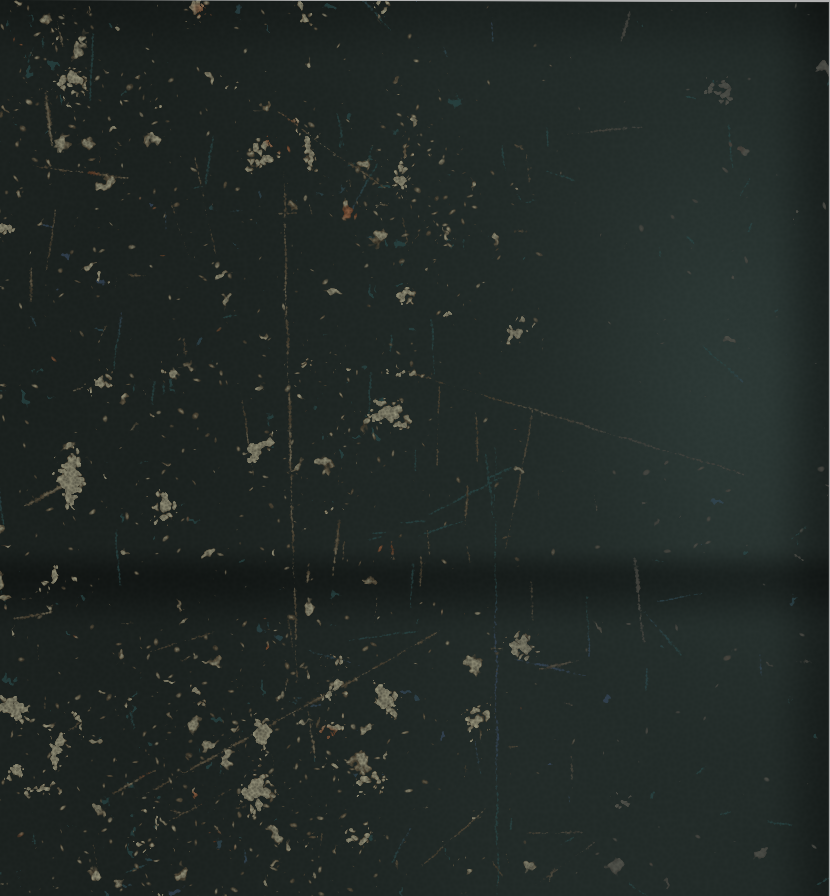
Reproduce this texture procedurally as a Shadertoy shader.

```glsl
// Dark green-black painted metal, chipped and scratched, with a soft crease shadow.

float hash(vec2 p) {
    vec3 q = fract(p.xyx * 0.1031);
    q += dot(q, q.yzx + 33.33);
    return fract((q.x + q.y) * q.z);
}

vec2 hash2(vec2 p) { return vec2(hash(p), hash(p + 71.7)); }

mat2 rotate(float a) { return mat2(cos(a), sin(a), -sin(a), cos(a)); }

// Layered sines that roughen outlines
vec2 ripple(vec2 p) {
    vec2 w = vec2(0.0);
    float amp = 0.5;
    for (int i = 0; i < 4; i++) {
        p = rotate(0.9) * p * 1.8;
        w += amp * sin(p.yx + 1.5 * w.yx + float(i));
        amp *= 0.65;
    }
    return w;
}

// Distance to the nearest cell point
float cellular(vec2 p) {
    vec2 cell = floor(p);
    float d = 1.0;
    for (int k = 0; k < 9; k++) {
        vec2 id = cell + vec2(k % 3, k / 3) - 1.0;
        d = min(d, length(p - id - hash2(id)));
    }
    return d;
}

float zone(vec2 p, vec2 centre, float tightness) {
    return exp(-tightness * dot(p - centre, p - centre));
}

// How worn the paint is: heavy on the left, with a few battered zones
float wear(vec2 p) {
    return 0.06 + 0.2 * (1.0 - smoothstep(0.3, 0.62, p.x))
        + 0.6 * zone(p, vec2(0.27, 0.12), 35.0) + 0.7 * zone(p, vec2(0.46, 0.78), 110.0)
        + 0.8 * zone(p, vec2(0.07, 0.92), 170.0) + 0.5 * zone(p, vec2(0.37, 0.54), 150.0);
}

// Signed distance to scattered flakes; most are small
float flakes(vec2 p, float scale, float share, float seed) {
    vec2 q = p * scale, cell = floor(q);
    float d = 1.0;
    for (int k = 0; k < 9; k++) {
        vec2 id = cell + vec2(k % 3, k / 3) - 1.0;
        vec2 centre = id + hash2(id + seed);
        if (hash(id + seed + 9.0) > share * wear(centre / scale)) continue;
        float size = hash(id + seed + 23.0);
        vec2 v = rotate(6.3 * hash(id + seed + 31.0)) * (q - centre);
        d = min(d, length(v * vec2(0.8, 1.0 + 1.2 * hash(id + seed + 47.0))) - 0.06 - 0.3 * size * size);
    }
    return d / scale;
}

// Signed distance to a line from a to b, tapered at both ends
float scratch(vec2 p, vec2 a, vec2 b, float width) {
    vec2 ab = b - a;
    float t = clamp(dot(p - a, ab) / dot(ab, ab), 0.0, 1.0);
    return length(p - a - ab * t) - width * (0.4 + 2.4 * t * (1.0 - t));
}

// Upright, level or free direction, chosen by id
float heading(vec2 id) {
    float pick = hash(id + 17.0), spread = hash(id + 37.0);
    return pick < 0.45 ? 1.4 + 0.4 * spread : pick < 0.65 ? 0.4 * spread - 0.15 : 6.3 * spread;
}

void mainImage(out vec4 fragColor, in vec2 fragCoord) {
    vec2 uv = fragCoord / iResolution.xy;
    vec2 p = fragCoord / iResolution.y;
    float px = 1.0 / iResolution.y;

    // Paint with a soft sheen at the right, dark rims and a crease
    vec2 s = (uv - vec2(0.88, 0.57)) / vec2(0.16, 0.28);
    float sheen = 0.05 + 0.34 * smoothstep(0.1, 0.7, uv.x) + 0.48 * exp(-dot(s, s));
    vec3 color = mix(vec3(0.103, 0.126, 0.117), vec3(0.184, 0.236, 0.224), sheen);
    float crease = smoothstep(0.29, 0.355, uv.y) * (1.0 - smoothstep(0.355, 0.395, uv.y));
    color *= 1.0 - 0.33 * crease;
    color *= 1.0 - 0.3 * smoothstep(0.92, 1.0, uv.x) - 0.2 * smoothstep(0.92, 1.0, uv.y);
    color += 0.012 * (cellular(p * 190.0) - 0.45) + 0.003 * ripple(p * 8.0).x;

    // Faint teal and blue hairlines
    vec2 rough = ripple(p * 75.0), drift = ripple(p * 22.0);
    float crumb = cellular(p * 130.0 + 0.5 * rough);
    float grit = cellular(p * 290.0 + 40.0) - 0.45;
    float gaps = 0.0014 * smoothstep(-0.1, 0.7, rough.x + drift.y);
    float hair = 0.001 + scratch(p + 0.002 * rough, vec2(0.552, 0.5), vec2(0.556, -0.1), 0.0017);
    for (int i = 0; i < 80; i++) {
        vec2 id = vec2(i, 5);
        vec2 a = hash2(id) * vec2(0.93, 1.0);
        vec2 b = a + rotate(heading(id)) * vec2(0.01 + 0.08 * pow(hash(id + 29.0), 3.0), 0.0);
        hair = min(hair, scratch(p + 0.0005 * rough + 0.002 * drift, a, b, 0.0008));
    }
    hair = min(hair, flakes(p + 0.006 * rough, 55.0, 0.4, 200.0) + 0.002) + 0.0025 * grit + 0.5 * gaps;
    vec3 teal = mix(vec3(0.16, 0.29, 0.29), vec3(0.22, 0.29, 0.38), smoothstep(0.2, 0.7, ripple(p * 5.0).y));
    color = mix(color, teal, 0.65 * (1.0 - smoothstep(-px, px, hair)));

    // Chips: specks, angular flakes and small crumbling patches
    float chip = flakes(p + 0.001 * rough, 100.0, 0.5, 11.0) + 0.0003;
    chip = min(chip, flakes(p + 0.005 * rough, 38.0, 0.42, 57.0) + 0.006 * (crumb - 0.4));
    float patches = flakes(p + 0.006 * rough + 0.011 * drift, 16.0, 0.75, 93.0);
    chip = min(chip, patches + 0.022 * (crumb - 0.3));

    // Short pale scratches
    float line = 1.0;
    for (int i = 0; i < 80; i++) {
        vec2 id = vec2(i, 80);
        vec2 a = hash2(id) * vec2(0.93, 1.0);
        a *= mix(vec2(0.6, 0.8), vec2(1.0), hash(id + 3.0));
        vec2 b = a + rotate(heading(id)) * vec2(0.012 + 0.1 * pow(hash(id + 53.0), 3.0), 0.0);
        line = min(line, scratch(p + 0.0008 * rough, a, b, 0.0004 + 0.0017 * pow(hash(id + 61.0), 3.0)));
    }

    // Long gouges
    vec2 bent = p + 0.0008 * rough + 0.0012 * drift;
    line = min(line, scratch(bent, vec2(0.316, 0.81), vec2(0.331, 0.24), 0.0012));
    line = min(line, scratch(bent, vec2(0.155, 0.11), vec2(0.49, 0.295), 0.0016));
    line = min(line, scratch(bent, vec2(0.31, 0.875), vec2(0.43, 0.79), 0.0011));
    line = min(line, scratch(bent, vec2(0.455, 0.585), vec2(0.83, 0.47), 0.0007));
    line = min(line, scratch(bent, vec2(0.595, 0.54), vec2(0.565, 0.39), 0.0009));
    chip = min(chip, line + 0.003 * grit + gaps);

    // Bare primer: brown rims, pale hearts, rare rust
    float pale = smoothstep(-0.0005, 0.0035, -chip + 0.0015 * rough.x);
    vec3 primer = mix(vec3(0.3, 0.265, 0.2), vec3(0.49, 0.48, 0.4), pale);
    primer = mix(primer, vec3(0.43, 0.23, 0.13), 0.7 * smoothstep(0.75, 1.0, ripple(p * 19.0).x));
    primer *= 1.0 + 0.4 * grit - 0.35 * (crumb - 0.3);
    primer = mix(primer, vec3(0.24, 0.25, 0.24), 0.8 * smoothstep(0.52, 0.72, p.x));
    color = mix(color, primer, 0.95 * (1.0 - smoothstep(-px, px, chip)));

    // Slim bright margin along the top and right
    float margin = max(uv.y - 1.0 + 0.0025 * uv.x, uv.x - 0.9985);
    color = mix(color, vec3(0.7), smoothstep(-0.5 * px, 0.5 * px, margin));

    fragColor = vec4(color, 1.0);
}
```
